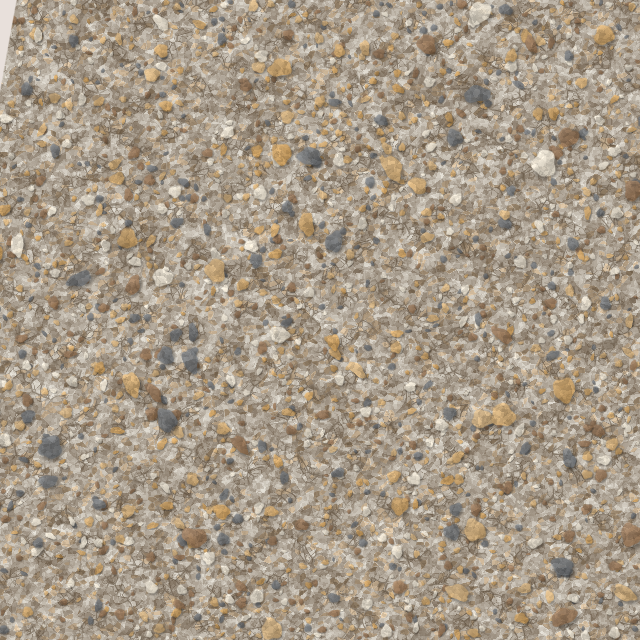
This texture is drawn by a Shadertoy shader. Its source:

```glsl
// Weathered sandy concrete: pale grey-brown grit with scattered ochre, cream and slate pebbles.
// Cellular noise at three sizes makes the grit; jittered, wobbly ellipses make the pebbles.
// A pale sheet covers a sliver of the upper left corner.

#define COARSE_GRAINS 62.0
#define MEDIUM_GRAINS 118.0
#define FINE_GRAINS 215.0
#define GRIT_CONTRAST 1.25
#define WARM_SHARE 0.24
#define CREVICE_DEPTH 0.55
#define LARGE_SHARE 0.12
#define MEDIUM_SHARE 0.24
#define SMALL_SHARE 0.26
#define EDGE_SOFTNESS 0.0016

const vec3 GRIT_SHADE = vec3(0.50, 0.44, 0.37);
const vec3 GRIT_LIGHT = vec3(0.87, 0.85, 0.81);
const vec3 WARM_GRIT = vec3(0.71, 0.60, 0.46);
const vec3 CREVICE = vec3(0.34, 0.28, 0.21);
const vec3 OCHRE = vec3(0.77, 0.60, 0.36);
const vec3 CREAM = vec3(0.87, 0.84, 0.78);
const vec3 SLATE = vec3(0.44, 0.45, 0.46);
const vec3 BROWN = vec3(0.57, 0.45, 0.34);
const vec3 SHEET = vec3(0.91, 0.88, 0.86);
const vec2 LIGHT_DIR = vec2(-0.6, 0.8);

vec2 hash2(vec2 p) {
    vec3 q = fract(p.xyx * vec3(0.1031, 0.1030, 0.0973));
    q += dot(q, q.yzx + 33.33);
    return fract((q.xx + q.yz) * q.zy);
}

mat2 rotation(float a) {
    return mat2(cos(a), sin(a), -sin(a), cos(a));
}

// Cellular noise: x = gap to the nearest border, yz = random values of the grain
vec3 grains(vec2 p) {
    p += 0.25 * sin(p.yx * 1.7 + 1.3 * sin(p * 0.9));
    vec2 cell = floor(p);
    vec2 id = cell;
    float nearest = 9.0, second = 9.0;
    for (int y = -1; y <= 1; y++) {
        for (int x = -1; x <= 1; x++) {
            vec2 c = cell + vec2(x, y);
            float d = length(c + hash2(c) - p);
            if (d < nearest) {
                second = nearest;
                nearest = d;
                id = c;
            } else {
                second = min(second, d);
            }
        }
    }
    return vec3(second - nearest, hash2(id + 71.0));
}

// Slow drift from layered sines, about -1 to 1
float drift(vec2 p) {
    return 0.5 * sin(p.x + 2.0 * sin(p.y * 0.7)) + 0.5 * sin(p.y * 1.3 + 2.0 * sin(p.x * 0.6 + 1.0));
}

vec3 pebbleColour(float pick) {
    if (pick < 0.40) return mix(OCHRE, CREAM, pick * 0.9);
    if (pick < 0.62) return CREAM;
    return pick < 0.78 ? SLATE : BROWN;
}

// One scattered layer of pebbles, each with a shadow and a lit side
vec3 addPebbles(vec3 colour, vec2 uv, float count, float share, float tone) {
    vec2 p = uv * count;
    for (int y = -1; y <= 1; y++) {
        for (int x = -1; x <= 1; x++) {
            vec2 cell = floor(p) + vec2(x, y);
            vec2 place = hash2(cell + count);
            vec2 kind = hash2(cell + count + 37.0);
            vec2 form = hash2(cell + count + 91.0);
            if (kind.x > share) continue;
            float radius = mix(0.24, 0.46, form.x);
            vec2 stretch = radius * vec2(1.0, mix(0.45, 0.95, form.y));
            vec2 offset = p - cell - mix(vec2(0.2), vec2(0.8), place);
            mat2 turn = rotation(6.283 * place.x + 3.0 * form.y);
            vec2 q = turn * offset / stretch;
            float angle = atan(q.y, q.x);
            float wobble = 0.10 * sin(3.0 * angle + 9.0 * form.x) + 0.06 * sin(5.0 * angle + 20.0 * place.y);
            float d = length(q) + wobble;
            float soft = EDGE_SOFTNESS * count / radius;
            float body = 1.0 - smoothstep(1.0 - soft, 1.0 + soft, d);
            float shadowDist = length(turn * (offset + 0.22 * radius * LIGHT_DIR) / stretch);
            float shadow = 1.0 - smoothstep(0.8, 1.35, shadowDist);
            float lit = 0.07 * dot(offset / radius, LIGHT_DIR);
            vec3 stone = pebbleColour(kind.y) * (0.83 + 0.34 * tone) + lit;
            colour = mix(colour * (1.0 - 0.28 * shadow), stone, 0.88 * body);
        }
    }
    return colour;
}

void mainImage(out vec4 fragColor, in vec2 fragCoord) {
    vec2 uv = fragCoord / iResolution.xy;

    // Grit: three sizes of grain blended into one tone
    vec3 coarse = grains(rotation(0.5) * uv * COARSE_GRAINS);
    vec3 medium = grains(rotation(-0.4) * uv * vec2(0.85, 1.1) * MEDIUM_GRAINS + 40.0);
    vec3 fine = grains(rotation(0.9) * uv * FINE_GRAINS + 90.0);
    float tone = 0.32 * coarse.y + 0.40 * medium.y + 0.28 * fine.y;
    tone = 0.5 + (tone - 0.5) * GRIT_CONTRAST + 0.05 * drift(uv * 23.0);
    vec3 colour = mix(GRIT_SHADE, GRIT_LIGHT, tone);
    float warm = step(1.0 - WARM_SHARE, medium.z) * smoothstep(0.0, 0.2, medium.x);
    colour = mix(colour, WARM_GRIT * (0.7 + 0.6 * tone), 0.6 * warm);

    // Crevices: dark gaps between grains, gathered in patches
    float gap = 1.0 - smoothstep(0.0, 0.22, min(coarse.x, medium.x + 0.05));
    float patchy = smoothstep(-0.1, 0.8, drift(uv * 75.0 + 5.0));
    float pit = smoothstep(0.92, 0.98, medium.z) * smoothstep(0.0, 0.3, medium.x);
    colour = mix(colour, CREVICE, CREVICE_DEPTH * max(gap * patchy, 0.7 * pit));

    // Pebbles, small to large
    colour = addPebbles(colour, uv, 76.0, SMALL_SHARE, tone);
    colour = addPebbles(colour, uv, 41.0, MEDIUM_SHARE, tone);
    colour = addPebbles(colour, uv, 22.0, LARGE_SHARE, tone);

    // Pale sheet at the corner
    float sheetEdge = 0.026 - 0.182 * (1.0 - uv.y);
    colour = mix(colour, SHEET, 1.0 - smoothstep(-0.0015, 0.0015, uv.x - sheetEdge));
    fragColor = vec4(clamp(colour, 0.0, 1.0), 1.0);
}
```
